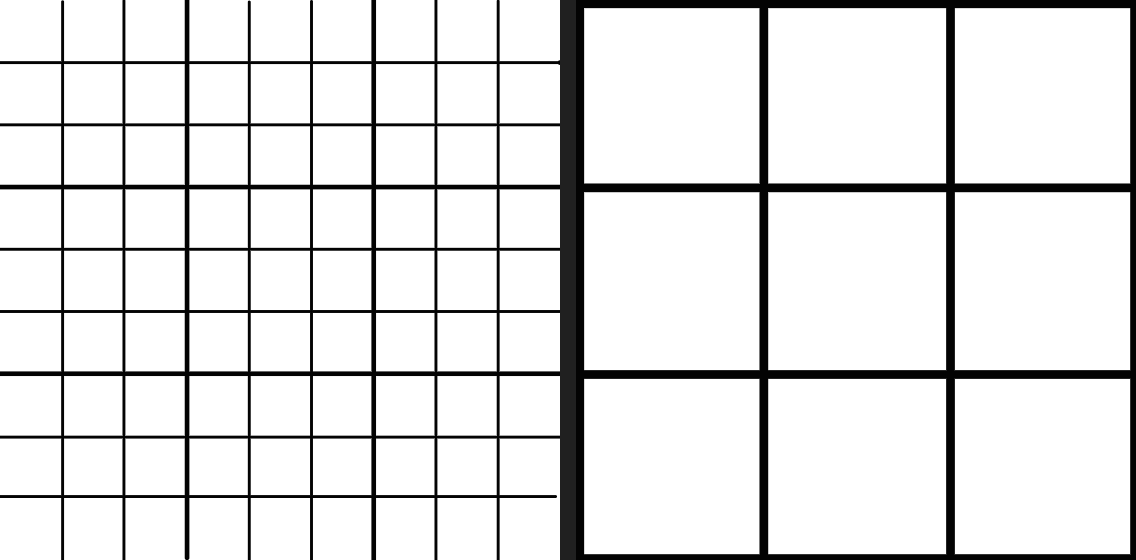
Left: the whole. Right: its middle third, enlarged.
Give the GLSL for this pattern, as a Shadertoy shader.

```glsl
// A nine by nine ruled grid of black lines on white paper, every third line bold.
// Each line is a capsule distance; hashed end gaps and small drifts
// give the strokes a slightly uneven, hand-placed look.

#define CELLS 9
#define BOLD_EVERY 3
#define THIN_WIDTH 0.0052
#define BOLD_WIDTH 0.0083
#define RULE_OFFSET vec2(0.0007, -0.0007)
#define TOP_GAP 0.0065
#define BOTTOM_GAP 0.008
#define BLOT_RADIUS 0.0042
#define INK vec3(0.01)
#define PAPER vec3(1.0)

float hash(float n) {
    return fract(sin(n * 127.1) * 43758.5453);
}

// Distance to a straight stroke with round ends
float strokeDistance(vec2 p, vec2 a, vec2 b, float width) {
    vec2 ab = b - a;
    float t = clamp(dot(p - a, ab) / dot(ab, ab), 0.0, 1.0);
    return length(p - a - ab * t) - 0.5 * width;
}

// Vertical rule with uneven top and bottom ends
float columnDistance(vec2 p, int i, float width) {
    float n = float(i);
    float x = n / float(CELLS) + RULE_OFFSET.x;
    if (i == 2) x -= 0.0016;
    float top = 1.0 - TOP_GAP * hash(n + 3.0);
    float bottom = -0.003 + BOTTOM_GAP * pow(hash(n + 17.0), 3.0);
    return strokeDistance(p, vec2(x, bottom), vec2(x, top), width);
}

// Horizontal rule; the two lowest drift together, the lowest stops short
float rowDistance(vec2 p, int i, float width) {
    float y = float(i) / float(CELLS) + RULE_OFFSET.y;
    if (i == 1) y += 0.0029;
    if (i == 2) y -= 0.0021;
    float right = i == 1 ? 0.992 : 1.01;
    return strokeDistance(p, vec2(-0.01, y), vec2(right, y), width);
}

void mainImage(out vec4 fragColor, in vec2 fragCoord) {
    vec2 uv = fragCoord / iResolution.xy;
    float pixel = 1.0 / min(iResolution.x, iResolution.y);

    // Nearest rule in either direction
    float d = 1.0;
    for (int i = 1; i < CELLS; i++) {
        float width = i % BOLD_EVERY == 0 ? BOLD_WIDTH : THIN_WIDTH;
        d = min(d, columnDistance(uv, i, width));
        d = min(d, rowDistance(uv, i, width));
    }

    // Ink blot where the top rule leaves the sheet
    float topRule = float(CELLS - 1) / float(CELLS) + RULE_OFFSET.y;
    d = min(d, length(uv - vec2(1.0, topRule)) - BLOT_RADIUS);

    // Antialiased ink over paper
    float ink = clamp(0.5 - d / pixel, 0.0, 1.0);
    fragColor = vec4(mix(PAPER, INK, ink), 1.0);
}
```
